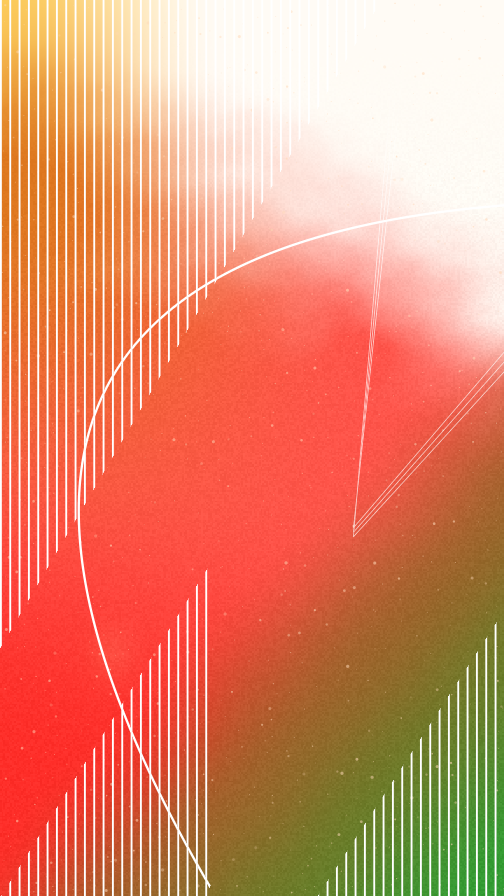
Reproduce this background procedurally as a Shadertoy shader.

```glsl
#define STRIPE_PITCH 0.0104167
#define STRIPE_HALF 0.00105
#define ARC_HALF 0.0013
#define RAY_HALF 0.0004
#define CLOUD_ROUGHNESS 0.16
#define GRAIN 0.045
#define SPECK_CHANCE 0.3

const vec3 DEEP_RED = vec3(1.0, 0.18, 0.16);
const vec3 CORAL = vec3(1.0, 0.33, 0.29);
const vec3 OCHRE = vec3(0.87, 0.47, 0.12);
const vec3 BROWN = vec3(0.60, 0.40, 0.17);
const vec3 OLIVE = vec3(0.43, 0.48, 0.16);
const vec3 GREEN = vec3(0.20, 0.61, 0.20);
const vec3 YELLOW = vec3(1.0, 0.83, 0.38);
const vec3 CREAM = vec3(1.0, 0.985, 0.96);

float hash(vec2 p) {
    vec3 h = fract(p.xyx * 0.1031);
    h += dot(h, h.yzx + 33.33);
    return fract((h.x + h.y) * h.z);
}

float noise(vec2 p) {
    vec2 i = floor(p), f = fract(p);
    f = f * f * (3.0 - 2.0 * f);
    return mix(mix(hash(i), hash(i + vec2(1, 0)), f.x),
               mix(hash(i + vec2(0, 1)), hash(i + vec2(1, 1)), f.x), f.y);
}

float fbm(vec2 p) {
    float sum = 0.0, amp = 0.5;
    for (int i = 0; i < 5; i++) {
        sum += amp * noise(p);
        p = mat2(1.6, 1.2, -1.2, 1.6) * p + 7.3;
        amp *= 0.5;
    }
    return sum;
}

float glow(vec2 p, vec2 center, vec2 radius) {
    vec2 d = (p - center) / radius;
    return exp(-dot(d, d));
}

// Coverage of a shape whose signed distance is d
float cover(float d, float px) { return clamp(0.5 - d / px, 0.0, 1.0); }

float segment(vec2 p, vec2 a, vec2 b) {
    vec2 ap = p - a, ab = b - a;
    return length(ap - ab * clamp(dot(ap, ab) / dot(ab, ab), 0.0, 1.0));
}

// Approximate distance to a quadratic curve from its implicit form
float arc(vec2 p, vec2 a, vec2 control, vec2 b) {
    mat2 toBary = inverse(mat2(a - control, b - control));
    vec2 k = toBary * (p - control);
    float w = 1.0 - k.x - k.y;
    vec2 slope = (-2.0 * w - 4.0 * k.yx) * toBary;
    float d = abs(w * w - 4.0 * k.x * k.y) / max(length(slope), 1e-4);
    return w < 0.0 ? 1.0 : d;
}

vec3 background(vec2 p) {
    float depth = 1.0 - p.y;
    vec3 col = mix(DEEP_RED, CORAL, smoothstep(0.15, 0.55, p.y + 0.3 * p.x));

    // Ochre on the upper left
    float ochre = smoothstep(0.68, 0.2, depth) * smoothstep(0.42, 0.02, p.x);
    col = mix(col, OCHRE, ochre);

    // Brown to green in the lower right
    float fall = dot(vec2(p.x, depth), vec2(0.72, 0.69)) + 0.03 * (fbm(p * 7.0) - 0.5);
    col = mix(col, BROWN, smoothstep(0.63, 0.83, fall));
    col = mix(col, OLIVE, smoothstep(0.80, 0.93, fall));
    col = mix(col, GREEN, smoothstep(0.90, 1.08, fall));

    // Pale cloud
    float rough = fbm(p * vec2(6.0, 9.0) + 3.0) - 0.48;
    float cloud = smoothstep(0.325, 0.0, depth - 0.35 * p.x - CLOUD_ROUGHNESS * rough);
    cloud -= 0.55 * glow(p, vec2(0.05, 0.85), vec2(0.10, 0.12));
    cloud -= 0.20 * glow(p, vec2(0.43, 0.622), vec2(0.06, 0.03));
    cloud += 0.40 * glow(p, vec2(0.553, 0.642), vec2(0.08, 0.055));
    cloud += 0.10 * glow(p, vec2(0.125, 0.27), vec2(0.025, 0.03));
    vec3 pale = mix(YELLOW, CREAM, smoothstep(0.0, 0.25, p.x));
    return mix(col, pale, clamp(cloud, 0.0, 1.0));
}

float stripes(vec2 p, float px) {
    float x = p.x - 0.001;
    float bar = abs(x - STRIPE_PITCH * round(x / STRIPE_PITCH)) - STRIPE_HALF;
    float upper = max(0.276 + 1.70 * p.x - p.y, p.x - 0.428);
    float lowerLeft = max(p.y + 0.002 - 1.587 * p.x, p.x - 0.2335);
    float lowerRight = max(p.y + 0.5426 - 1.53 * p.x, p.x - 0.557);
    return cover(max(bar, min(upper, min(lowerLeft, lowerRight))), px);
}

float rays(vec2 p, float px) {
    vec2 apex = vec2(0.3945, 0.406);
    float sum = 0.0;
    for (int i = -1; i <= 1; i++) {
        float k = float(i);
        vec2 start = apex + vec2(0.0, 0.005 * k);
        float steep = segment(p, start, vec2(0.444 + 0.0055 * k, 0.922));
        float shallow = segment(p, start, vec2(0.5635, 0.597 + 0.011 * k));
        sum = max(sum, cover(min(steep, shallow) - RAY_HALF, px));
    }
    return 0.75 * sum * smoothstep(0.93, 0.75, p.y);
}

// Scattered dust, finer with each layer
float dust(vec2 p, float px) {
    float sum = 0.0;
    for (int i = 0; i < 3; i++) {
        float cells = 20.0 + 22.0 * float(i);
        vec2 id = floor(p * cells), seed = id + 57.0 * float(i);
        vec2 spot = 0.15 + 0.7 * vec2(hash(seed + 11.0), hash(seed + 23.0));
        float radius = mix(0.0004, 0.0018, pow(hash(seed + 37.0), 4.0));
        float d = length(p - (id + spot) / cells) - radius;
        sum += cover(d, px) * step(hash(seed), SPECK_CHANCE) * (0.3 + 0.5 * hash(seed + 41.0));
    }
    return min(sum, 1.0);
}

void mainImage(out vec4 fragColor, in vec2 fragCoord) {
    float px = 1.0 / iResolution.y;
    vec2 p = fragCoord * px;
    vec3 col = background(p);
    col += GRAIN * (hash(floor(p * 512.0)) - 0.5) * smoothstep(1.0, 0.6, p.y);
    col = mix(col, vec3(1.0, 0.85, 0.72), 0.75 * dust(p, px));

    // White line work
    float curve = arc(p, vec2(0.5625, 0.7708), vec2(-0.1758, 0.7122), vec2(0.2344, 0.0104));
    float ink = max(stripes(p, px), cover(curve - ARC_HALF, px));
    col = mix(col, vec3(1.0), max(ink, rays(p, px)));
    fragColor = vec4(clamp(col, 0.0, 1.0), 1.0);
}
```
